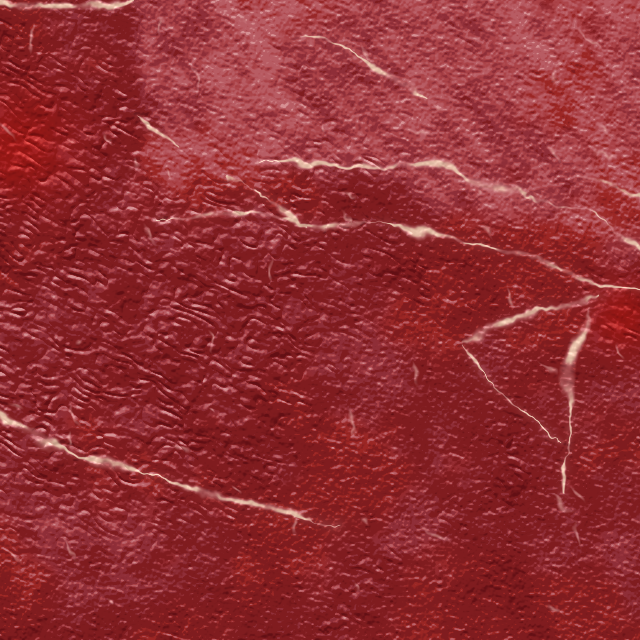
A WebGL 2 fragment shader for this texture:

```glsl
#version 300 es
precision highp float;
uniform vec2 u_resolution;
out vec4 fragColor;

const vec3 SHADOW = vec3(0.39, 0.06, 0.08);
const vec3 DEEP = vec3(0.50, 0.11, 0.12);
const vec3 RED = vec3(0.61, 0.15, 0.14);
const vec3 MAUVE = vec3(0.56, 0.18, 0.22);
const vec3 ROSE = vec3(0.67, 0.26, 0.28);
const vec3 PINK = vec3(0.72, 0.36, 0.39);
const vec3 SHEEN = vec3(0.84, 0.57, 0.58);
const vec3 FAT = vec3(0.91, 0.76, 0.67);
const vec3 BLOOD = vec3(0.74, 0.08, 0.05);
const vec2 LIGHT_STEP = vec2(-0.0010, 0.0030);
const float WRINKLE_GAIN = 0.62;
const float GRAIN_GAIN = 0.42;
const float FLECK_CELLS = 9.0;
const int SEAMS = 11;
// Seam end points, then bow and half width
const vec4 SEAM_ENDS[SEAMS] = vec4[](
  vec4(-0.02, 0.355, 0.53, 0.18), vec4(0.25, 0.65, 1.02, 0.535),
  vec4(0.40, 0.735, 1.02, 0.60), vec4(0.47, 0.94, 0.66, 0.85),
  vec4(0.72, 0.46, 0.94, 0.545), vec4(0.92, 0.53, 0.88, 0.23),
  vec4(0.72, 0.455, 0.87, 0.31), vec4(0.35, 0.73, 0.48, 0.65),
  vec4(0.22, 0.82, 0.28, 0.77), vec4(0.90, 0.73, 1.02, 0.685),
  vec4(-0.02, 0.998, 0.20, 0.995));
const vec2 SEAM_SHAPE[SEAMS] = vec2[](
  vec2(-0.02, 0.0085), vec2(0.045, 0.0050), vec2(0.06, 0.0062), vec2(0.012, 0.0050),
  vec2(0.01, 0.0075), vec2(-0.01, 0.0085), vec2(-0.01, 0.0028), vec2(-0.01, 0.0105),
  vec2(0.004, 0.0028), vec2(0.004, 0.0042), vec2(0.0, 0.0045));

float hash(vec2 p) {
  vec3 q = fract(p.xyx * vec3(0.1031, 0.1030, 0.0973));
  q += dot(q, q.yzx + 33.33);
  return fract((q.x + q.y) * q.z);
}
float noise(vec2 p) {
  vec2 i = floor(p), f = fract(p);
  f = f * f * (3.0 - 2.0 * f);
  return mix(mix(hash(i), hash(i + vec2(1, 0)), f.x),
             mix(hash(i + vec2(0, 1)), hash(i + 1.0), f.x), f.y);
}
float fbm(vec2 p) {
  float sum = 0.0;
  for (float amp = 0.53; amp > 0.05; amp *= 0.5) {
    sum += amp * noise(p);
    p = mat2(1.6, 1.2, -1.2, 1.6) * p + 17.3;
  }
  return sum;
}
vec2 jitter(vec2 p) { return vec2(noise(p), noise(p + 60.0)) - 0.5; }
vec2 turn(vec2 p, float a) { return mat2(cos(a), -sin(a), sin(a), cos(a)) * p; }

// Folded noise: small rounded pads divided by narrow creases
float wrinkles(vec2 p) {
  vec2 q = turn(p + 0.016 * jitter(p * 30.0), -0.45);
  float pads = abs(2.0 * noise(q * vec2(50.0, 88.0)) - 1.0);
  return pads + 0.5 * noise(q * vec2(105.0, 165.0) + 9.0);
}
float grain(vec2 p) {
  return noise(turn(p, -0.35) * vec2(130.0, 185.0)) + 0.6 * noise(p * 250.0 + 5.0);
}

// Long seams that swell, thin out and fade along their length
float seamFat(vec2 p) {
  float fat = 0.0, swell = mix(0.15, 1.9, smoothstep(0.15, 0.95, noise(p * 17.0 + 3.0)));
  float fade = mix(0.4, 1.0, smoothstep(0.25, 0.6, fbm(p * 24.0 + 70.0)));
  vec2 q = p + 0.022 * jitter(p * 12.0) + 0.009 * jitter(p * 48.0) + 0.004 * jitter(p * 130.0);
  for (int i = 0; i < SEAMS; i++) {
    vec2 a = SEAM_ENDS[i].xy, span = SEAM_ENDS[i].zw - a;
    float len = length(span);
    vec2 dir = span / len, r = q - a;
    float t = dot(r, dir) / len;
    float side = dot(r, vec2(-dir.y, dir.x)) - 4.0 * SEAM_SHAPE[i].x * t * (1.0 - t);
    float d = length(vec2(max(abs(t - 0.5) - 0.5, 0.0) * len, side));
    float w = SEAM_SHAPE[i].y * swell * mix(0.3, 1.0, smoothstep(0.0, 0.12, min(t, 1.0 - t)));
    fat = max(fat, fade * (1.0 - smoothstep(0.1 * w, w + 0.0012, d)));
    fat = max(fat, 0.3 * fade * exp(-d / 0.005));
  }
  return fat;
}
// Short scattered slivers, one at most per cell
float fleckFat(vec2 p) {
  float fat = 0.0;
  p += 0.016 * jitter(p * 40.0) + 0.005 * jitter(p * 120.0);
  for (int k = 0; k < 9; k++) {
    vec2 id = floor(p * FLECK_CELLS) + vec2(k % 3, k / 3) - 1.0;
    vec2 center = (id + vec2(hash(id + 7.0), hash(id + 19.0))) / FLECK_CELLS;
    vec2 r = turn(p - center, -1.0 + 1.3 * (hash(id + 31.0) - 0.5));
    float d = length(r / vec2(mix(0.008, 0.030, hash(id + 43.0)), 0.0045));
    fat = max(fat, step(0.5, hash(id + 53.0)) * (1.0 - smoothstep(0.1, 1.0, d)));
  }
  return fat;
}

void main() {
  vec2 p = gl_FragCoord.xy / u_resolution;
  float cloud = fbm(p * 5.0), mottle = fbm(p * 26.0 + 8.0);
  vec2 w = p + 0.09 * (cloud - 0.5);
  // Regions: pale muscle above the seams, coarse wrinkles at the left
  float pale = smoothstep(-0.03, 0.06, w.y - 0.70 + 0.28 * max(w.x - 0.55, 0.0));
  pale *= smoothstep(0.19, 0.23, w.x);
  float coarse = 1.0 - smoothstep(0.25, 0.50, length(w - vec2(0.17, 0.54)));
  coarse = max(coarse * (1.0 - 0.8 * pale), 0.7 * smoothstep(0.55, 0.68, fbm(p * 4.0 + 31.0)));
  // Relief lit from above, with wet glints on the steep faces
  float pads = wrinkles(p);
  float relief = WRINKLE_GAIN * mix(0.22, 1.0, coarse) * (pads - wrinkles(p + LIGHT_STEP));
  relief += GRAIN_GAIN * mix(0.8, 0.6, coarse) * (grain(p) - grain(p + LIGHT_STEP));
  relief += 1.3 * max(relief - 0.07, 0.0);
  float fibers = noise(turn(p + 0.02 * cloud, -0.85) * vec2(9.0, 95.0)) - 0.5;
  float tone = 0.36 + 0.24 * pale - 0.04 * coarse + relief + 0.12 * coarse * (pads - 0.6);
  tone += 0.14 * fibers * (0.3 + pale) + 0.36 * (cloud - 0.5) + 0.38 * (mottle - 0.5);
  // Tone to colour
  float cool = smoothstep(0.40, 0.60, fbm(p * 7.0 + 50.0) + 0.10 * coarse + 0.08 * pale);
  vec3 color = mix(SHADOW, DEEP, smoothstep(-0.02, 0.22, tone));
  color = mix(color, mix(RED, MAUVE, cool), smoothstep(0.32, 0.44, tone));
  color = mix(color, ROSE, smoothstep(0.48, 0.60, tone));
  color = mix(color, PINK, smoothstep(0.60, 0.74, tone));
  color = mix(color, SHEEN, smoothstep(0.80, 1.10, tone));
  // Vivid stains, then fat
  vec2 left = w - vec2(0.03, 0.77), right = w - vec2(0.97, 0.50);
  float stain = max(exp(-dot(left, left) / 0.008), exp(-dot(right, right) / 0.003));
  color = mix(color, BLOOD * (0.75 + 0.5 * tone), 0.55 * stain);
  float fat = max(seamFat(p), 0.6 * fleckFat(p));
  vec3 fatColor = mix(SHEEN, FAT, smoothstep(0.4, 0.9, fat)) + 0.35 * relief;
  fragColor = vec4(clamp(mix(color, fatColor, fat), 0.0, 1.0), 1.0);
}
```
